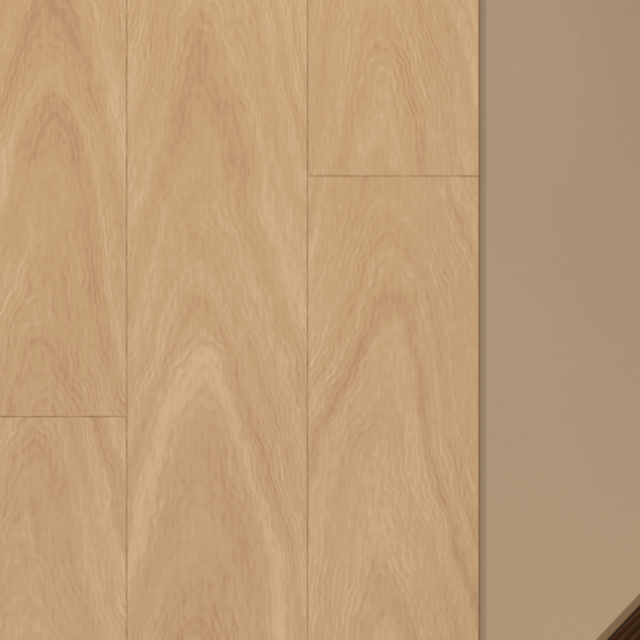
Reproduce this texture procedurally as a WebGL 1 fragment shader.

```glsl
precision highp float;
// Pale oak planks with cathedral grain beside a taupe panel and a dark corner trim.
uniform vec2 u_resolution;

vec2 gradientAt(vec2 cell) {
  vec3 h = fract(cell.xyx * vec3(0.1031, 0.103, 0.0973));
  h += dot(h, h.yzx + 33.33);
  float angle = 6.2832 * fract((h.x + h.y) * h.z);
  return vec2(cos(angle), sin(angle));
}

// Gradient noise, roughly -0.7 to 0.7
float noise(vec2 p) {
  vec2 i = floor(p), f = fract(p);
  vec2 u = f * f * f * (f * (f * 6.0 - 15.0) + 10.0);
  vec2 e = vec2(1.0, 0.0);
  float low = mix(dot(gradientAt(i), f), dot(gradientAt(i + e), f - e), u.x);
  float high = mix(dot(gradientAt(i + e.yx), f - e.yx), dot(gradientAt(i + 1.0), f - 1.0), u.x);
  return mix(low, high, u.y);
}

// Soft coverage of a line at distance d from its centre
float line(float d, float halfWidth, float blur) {
  return smoothstep(-blur, blur, halfWidth - abs(d));
}

vec3 oak(vec2 p, float axis, float plank) {
  vec2 q = p + plank * vec2(7.3, 3.7);
  float dx = p.x - axis - 0.03 * noise(vec2(plank * 5.1, q.y * 3.0));

  // Growth rings: nested arches that straighten towards the plank edges
  float rings = 30.0 * p.y + 112.0 * sqrt(dx * dx + 0.0012);
  rings += 4.5 * noise(q * vec2(6.0, 3.0)) + 1.3 * noise(q * vec2(21.0, 14.0));
  rings += 0.6 * noise(q * vec2(60.0, 45.0));
  float phase = fract(rings);
  float ring = smoothstep(0.0, 0.75, phase) * (1.0 - smoothstep(0.75, 1.0, phase)) - 0.5;
  float strength = clamp(0.45 + 1.1 * noise(q * vec2(10.0, 6.0) + 4.0), 0.05, 1.0);
  strength *= clamp(0.8 + 1.3 * noise(q * vec2(70.0, 40.0) + 2.0), 0.2, 1.3);

  // Broad tone, bands that follow the rings, fibres and pores
  float tone = 0.42 * noise(q * vec2(6.0, 2.0) + 9.0);
  float bands = 0.5 * noise(vec2(rings * 0.28, plank)) + 0.22 * noise(vec2(rings * 0.8, plank + 0.4));
  float fibres = 0.24 * noise(q * vec2(210.0, 48.0)) + 0.2 * noise(q * vec2(110.0, 14.0));
  fibres += 0.13 * noise(q * vec2(150.0, 110.0));
  float edge = smoothstep(0.03, 0.14, abs(dx)) - 0.5;
  float shade = 0.53 + tone + bands + fibres - 0.42 * ring * strength + 0.16 * edge;

  vec3 color = mix(vec3(0.715, 0.565, 0.415), vec3(0.770, 0.630, 0.470), smoothstep(-0.1, 0.5, shade));
  return mix(color, vec3(0.822, 0.692, 0.534), smoothstep(0.42, 1.05, shade));
}

void main() {
  vec2 p = gl_FragCoord.xy / u_resolution;
  float px = 1.0 / min(u_resolution.x, u_resolution.y);
  float blur = max(px, 0.0022);

  // Three plank columns; the outer two are split by a butt joint
  float column = step(0.198, p.x) + step(0.4805, p.x);
  float joint = column < 0.5 ? 0.349 : (column < 1.5 ? -1.0 : 0.725);
  float upper = step(joint, p.y);
  float plank = column * 2.0 + upper + 1.0;
  float axis = column < 0.5 ? 0.045 + 0.03 * upper : 0.315 + 0.28 * (column - 1.0);
  vec3 color = oak(p, axis, plank);
  color *= 1.0 + 0.03 * (p.y - 0.5) - 0.02 * smoothstep(0.6, 0.75, p.x);

  // Bevel seams, fading unevenly along their length
  float seam = max(line(p.x - 0.198, 0.0008, blur), line(p.x - 0.4805, 0.0008, blur));
  seam = max(seam, line(p.y - joint, 0.0009, blur));
  float wear = clamp(0.7 + 0.45 * noise(p * 45.0) + 0.3 * noise(p * 110.0), 0.3, 1.0);
  color = mix(color, vec3(0.57, 0.435, 0.30), seam * wear);

  // Flat panel with a shaded return along its left edge
  vec3 panel = mix(vec3(0.69, 0.59, 0.475), vec3(0.675, 0.577, 0.472), p.y);
  panel *= 1.0 - 0.04 * smoothstep(0.8, 1.0, p.x) * p.y;
  panel += 0.012 * noise(p * 150.0) + 0.01 * noise(p * 5.0);
  panel *= 1.0 - 0.13 * (1.0 - smoothstep(0.755, 0.763, p.x));
  color = mix(color, panel, smoothstep(-blur, blur, p.x - 0.749));
  color = mix(color, vec3(0.46, 0.355, 0.26), 0.9 * line(p.x - 0.749, 0.0012, blur));

  // Diagonal trim: brown lip, then dark wood
  float corner = (p.x - 0.931 - 0.945 * p.y) * 0.727;
  vec3 darkWood = vec3(0.23, 0.15, 0.085) + 0.09 * noise(vec2(corner * 160.0, p.y * 12.0));
  vec3 trim = mix(vec3(0.51, 0.40, 0.29), darkWood, smoothstep(-blur, blur, corner - 0.013));
  trim *= 1.0 - 0.4 * line(corner - 0.014, 0.0015, blur);
  color = mix(color, trim, smoothstep(-blur, blur, corner));

  gl_FragColor = vec4(color, 1.0);
}
```
